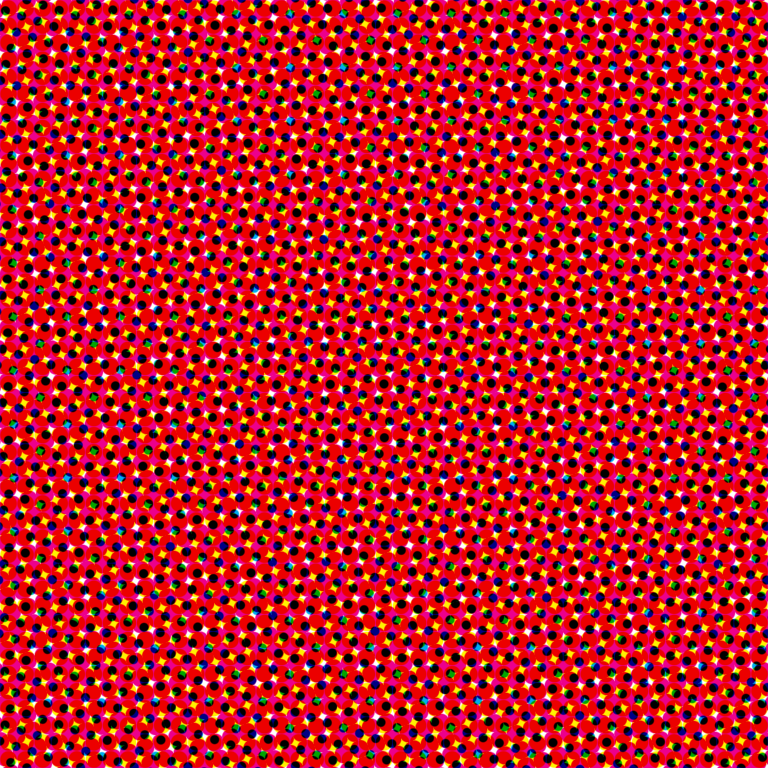
This pattern is drawn by a three.js fragment shader. Its source:

```glsl
// Three-ink halftone: round cyan, magenta and yellow dots overprinted on white paper.
// Each ink has its own square screen, turned to a whole-number axis so that it tiles;
// the inks multiply, and their slightly mismatched screens make the slow rosette drift.

varying vec2 vUv;

// Screen axes: cells crossed along x and y over the whole canvas.
const vec2 CYAN_AXIS = vec2(43.0, -14.0);
const vec2 MAGENTA_AXIS = vec2(43.0, 14.0);
const vec2 YELLOW_AXIS = vec2(45.0, 0.0);

// Dot radii and edge softness, in cells; above 0.5 neighbouring dots merge.
const float CYAN_RADIUS = 0.265;
const float MAGENTA_RADIUS = 0.54;
const float YELLOW_RADIUS = 0.488;
const float EDGE = 0.055;

const vec3 PAPER = vec3(1.0);
const vec3 CYAN = vec3(0.0, 0.68, 0.937);
const vec3 MAGENTA = vec3(0.925, 0.0, 0.55);
const vec3 YELLOW = vec3(1.0, 0.95, 0.0);

// Ink coverage of a square dot screen whose first axis is given.
float dotScreen(vec2 uv, vec2 axis, float radius) {
  vec2 cell = vec2(dot(uv, axis), dot(uv, vec2(-axis.y, axis.x)));
  float dist = length(fract(cell) - 0.5) - radius;
  return 1.0 - smoothstep(-EDGE, EDGE, dist);
}

// Lay one transparent ink over the colour below.
vec3 overprint(vec3 base, vec3 ink, float coverage) {
  return base * mix(vec3(1.0), ink, coverage);
}

void main() {
  vec3 color = PAPER;
  color = overprint(color, YELLOW, dotScreen(vUv, YELLOW_AXIS, YELLOW_RADIUS));
  color = overprint(color, MAGENTA, dotScreen(vUv, MAGENTA_AXIS, MAGENTA_RADIUS));
  color = overprint(color, CYAN, dotScreen(vUv, CYAN_AXIS, CYAN_RADIUS));
  gl_FragColor = vec4(color, 1.0);
}
```
